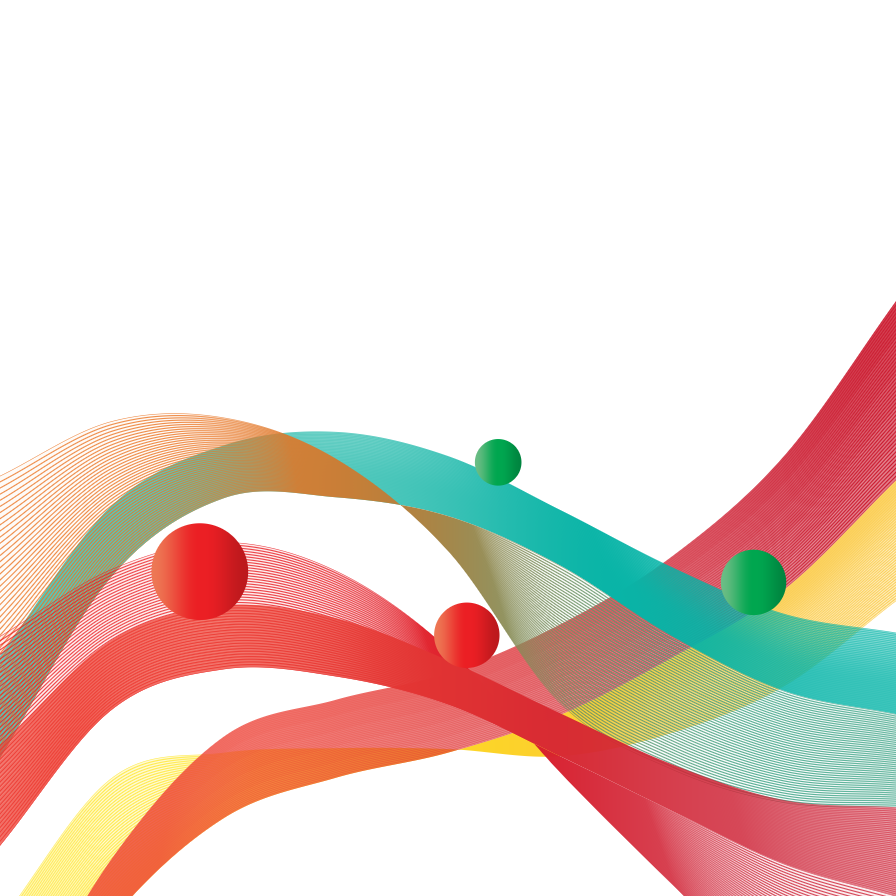
Reproduce this background procedurally as a Shadertoy shader.

```glsl
// Flowing ribbons of fine coloured lines with four glossy balls on white.
#define LINE_WIDTH 0.0013
#define FINE_LINES 46.0
#define DENSE_LINES 44.0
#define FOCUS_WIDTH 0.17
#define RIBBON_STEPS 5.0

const vec3 WHITE = vec3(1.0);
const vec3 TEAL = vec3(0.0, 0.70, 0.65);
const vec3 SOFT_TEAL = vec3(0.16, 0.73, 0.67);
const vec3 ORANGE = vec3(0.92, 0.46, 0.14);
const vec3 SEA_GREEN = vec3(0.20, 0.62, 0.50);
const vec3 RED = vec3(0.92, 0.12, 0.14);
const vec3 CORAL = vec3(0.93, 0.25, 0.20);
const vec3 CRIMSON = vec3(0.80, 0.12, 0.20);
const vec3 LEMON = vec3(1.0, 0.90, 0.16);
const vec3 AMBER = vec3(0.98, 0.76, 0.16);
const vec3 GREEN = vec3(0.0, 0.65, 0.31);

// Smooth curve through nine evenly spaced heights: returns height and slope.
vec2 curve(float h[9], float x) {
    float s = clamp(x, 0.0, 0.9999) * 8.0;
    int i = int(s);
    float f = s - float(i);
    float p1 = h[i], p2 = h[i + 1];
    float p0 = i > 0 ? h[max(i - 1, 0)] : 2.0 * p1 - p2;
    float p3 = i < 7 ? h[min(i + 2, 8)] : 2.0 * p2 - p1;
    float m1 = 0.5 * (p2 - p0), m2 = 0.5 * (p3 - p1);
    float c2 = 3.0 * (p2 - p1) - 2.0 * m1 - m2;
    float c3 = 2.0 * (p1 - p2) + m1 + m2;
    float height = p1 + f * (m1 + f * (c2 + f * c3));
    float slope = 8.0 * (m1 + f * (2.0 * c2 + f * 3.0 * c3));
    return vec2(height, slope);
}

// Position from edge a (0) to edge b (1), safe where the edges cross.
float bandCoord(float y, vec2 a, vec2 b) {
    float gap = b.x - a.x;
    return (y - a.x) / (abs(gap) < 1e-4 ? 1e-4 : gap);
}

// Lines blended between two edges over a translucent fill, strongest at focus.
vec3 band(vec3 under, vec2 uv, vec2 a, vec2 b, vec3 leftColor, vec3 rightColor,
          float lines, float fill, float focus) {
    float px = 1.0 / iResolution.y;
    float t = bandCoord(uv.y, a, b);
    float slope = mix(a.y, b.y, clamp(t, 0.0, 1.0));
    float across = max(abs(b.x - a.x), 1e-4) * inversesqrt(1.0 + slope * slope);
    float pitch = across / lines;
    float d = abs(fract(t * lines + 0.5) - 0.5) * pitch;
    float line = clamp((0.5 * LINE_WIDTH - d) / px + 0.5, 0.0, 1.0);
    float average = clamp(LINE_WIDTH / pitch, 0.0, 1.0);
    line = mix(average, line, smoothstep(1.0, 2.5, pitch / px));
    float inside = clamp(min(t, 1.0 - t) * across / px + 0.5, 0.0, 1.0);
    float q = (uv.x - focus) / FOCUS_WIDTH;
    float strength = mix(0.80, 1.0, exp(-q * q));
    float alpha = mix(fill, 1.0, line) * strength * inside;
    return mix(under, mix(leftColor, rightColor, smoothstep(0.2, 0.9, uv.x)), alpha);
}

// Disc shaded from a pale left side to a darker right side.
vec3 ball(vec3 under, vec2 uv, vec3 disc, vec3 color, vec3 pale) {
    vec2 p = uv - disc.xy;
    float side = p.x / disc.z;
    vec3 shade = mix(pale, color, smoothstep(-1.0, 0.0, side));
    shade *= 1.0 - 0.2 * smoothstep(0.1, 1.0, side);
    float cover = clamp((disc.z - length(p)) * iResolution.y + 0.5, 0.0, 1.0);
    return mix(under, shade, cover);
}

void mainImage(out vec4 fragColor, in vec2 fragCoord) {
    vec2 uv = fragCoord / iResolution.xy;
    float x = uv.x;

    // Edges of the ribbons, from left to right
    vec2 tealTop = curve(float[9](.268, .436, .503, .518, .491, .431, .367, .315, .294), x);
    vec2 tealLow = curve(float[9](.154, .357, .444, .445, .424, .369, .290, .229, .203), x);
    vec2 orangeFan = curve(float[9](.469, .530, .534, .488, .385, .215, .141, .104, .099), x);
    vec2 redTop = curve(float[9](.167, .286, .324, .310, .263, .204, .147, .107, .099), x);
    vec2 redLow = curve(float[9](.056, .208, .253, .245, .214, .156, .095, .036, .0), x);
    vec2 redFan = curve(float[9](.290, .365, .395, .363, .276, .138, .013, -.107, -.17), x);
    vec2 sweepTop = curve(float[9](-.172, .042, .178, .219, .249, .303, .379, .491, .664), x);
    vec2 sweepLow = curve(float[9](-.21, -.026, .087, .132, .160, .202, .266, .342, .464), x);
    vec2 yellowFan = curve(float[9](-.029, .132, .160, .165, .164, .156, .182, .234, .329), x);

    // Yellow fan under the stepped red sweep
    float yellowFill = mix(0.25, 0.85, smoothstep(0.6, 0.0, bandCoord(uv.y, sweepLow, yellowFan)));
    vec3 color = band(WHITE, uv, sweepLow, yellowFan, LEMON, AMBER, DENSE_LINES, yellowFill, 0.54);
    float stepped = floor(clamp(bandCoord(uv.y, sweepTop, sweepLow), 0.0, 0.99) * RIBBON_STEPS);
    float sweepFill = mix(0.85, 0.5, stepped / RIBBON_STEPS);
    color = band(color, uv, sweepTop, sweepLow, CORAL, CRIMSON, DENSE_LINES, sweepFill, 1.0);

    // Teal ribbon and its orange fan
    float tealDepth = bandCoord(uv.y, tealTop, tealLow);
    float tealFill = mix(0.35, 0.9, smoothstep(0.0, 0.7, tealDepth));
    color = band(color, uv, tealTop, tealLow, SOFT_TEAL, TEAL, DENSE_LINES, tealFill, 0.68);
    color = band(color, uv, orangeFan, tealLow, ORANGE, SEA_GREEN, FINE_LINES, 0.04, 0.45);

    // Red ribbon and its sparse fan
    color = band(color, uv, redFan, redLow, RED, CRIMSON, FINE_LINES, 0.1, 0.55);
    color = band(color, uv, redTop, redLow, CORAL, CRIMSON, DENSE_LINES, 0.45, 0.58);

    // Balls: centre and radius, two red then two green
    vec3 discs[4] = vec3[4](vec3(.223, .362, .054), vec3(.521, .291, .0365),
                            vec3(.556, .484, .026), vec3(.841, .350, .0365));
    for (int i = 0; i < 4; i++) {
        vec3 base = i < 2 ? RED : GREEN;
        vec3 pale = i < 2 ? vec3(0.93, 0.47, 0.33) : vec3(0.42, 0.74, 0.52);
        color = ball(color, uv, discs[i], base, pale);
    }
    fragColor = vec4(color, 1.0);
}
```
